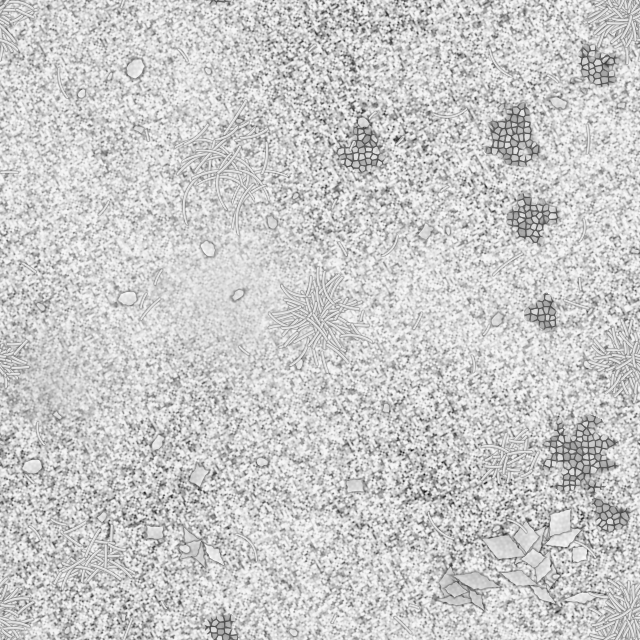
Give the GLSL for this texture map, as a WebGL 2 fragment shader.

```glsl
#version 300 es
precision highp float;
// Pale grey forest soil: fine skewed grain whose contrast drifts in broad patches,
// overlaid with gravel beds (cellular noise), tangles of twigs (bent capsules),
// leaf litter and loose stones. Scattered parts wrap around the canvas edges.
uniform vec2 u_resolution;
out vec4 fragColor;

float hash(vec2 p) {
  vec3 q = fract(p.xyx * 0.1031);
  q += dot(q, q.yzx + 33.33);
  return fract((q.x + q.y) * q.z);
}

vec4 random4(float seed) {
  return vec4(hash(vec2(seed, 1.7)), hash(vec2(seed, 23.1)),
              hash(vec2(seed, 57.9)), hash(vec2(seed, 91.3)));
}

float noise(vec2 p) {
  vec2 i = floor(p), f = fract(p);
  f = f * f * (3.0 - 2.0 * f);
  return mix(mix(hash(i), hash(i + vec2(1, 0)), f.x),
             mix(hash(i + vec2(0, 1)), hash(i + vec2(1, 1)), f.x), f.y);
}

float fbm(vec2 p) {
  return 0.5 * noise(p) + 0.3 * noise(p * 2.1 + 7.3) + 0.2 * noise(p * 4.7 + 3.1);
}

vec2 turn(vec2 p, float angle) {
  float c = cos(angle), s = sin(angle);
  return vec2(c * p.x + s * p.y, c * p.y - s * p.x);
}

vec2 wrapped(vec2 d) { return fract(d + 0.5) - 0.5; }

float cover(float d, float soft) { return 1.0 - smoothstep(-soft, soft, d); }

// Bent capsule with a pale body and a dark contact shadow.
void twig(inout float tone, vec2 q, float halfLength, float width, float bend) {
  q.y += bend * q.x * q.x;
  float d = length(vec2(max(abs(q.x) - halfLength, 0.0), q.y)) - width;
  if (d > 0.006) return;
  tone = mix(tone, 0.48, 0.65 * cover(d - 0.0012, 0.0016));
  tone = mix(tone, 0.88 + 0.06 * q.y / width, cover(d, 0.0009));
}

// Pebble (squareness 0), chip (1) or leaf shard (-1) with a shaded rim.
void stone(inout float tone, vec2 q, vec2 size, float squareness, float shade) {
  vec2 a = abs(q / size);
  float shape = squareness < 0.0 ? a.x + a.y : mix(length(a), max(a.x, a.y), squareness);
  float d = (shape - 1.0) * min(size.x, size.y) + 0.003 * (noise(q * 190.0 + 50.0) - 0.5);
  if (d > 0.01) return;
  tone *= 1.0 - 0.42 * cover(d - 0.001, 0.0028);
  float surface = shade + 0.05 * q.y / size.y + 0.1 * (noise(q * 260.0 + 80.0) - 0.5);
  tone = mix(tone, surface, cover(d + 0.001, 0.0012));
}

float soil(vec2 p) {
  float patches = fbm(p * 4.0 + 11.0);
  float smoothed = exp(-70.0 * dot(p - vec2(0.36, 0.54), p - vec2(0.36, 0.54)))
                 + exp(-130.0 * dot(p - vec2(0.08, 0.4), p - vec2(0.08, 0.4)));
  float grain = 0.95 * noise(turn(p, 0.5) * 330.0) + 0.55 * noise(turn(p, 1.1) * 205.0) - 0.75;
  float contrast = 4.1 + 2.4 * (patches - 0.5) + 0.6 * p.x;
  float g = grain * contrast * (1.0 - 0.55 * min(smoothed, 1.0));
  g += 1.5 * (0.5 - patches) + 0.7 * (fbm(p * 24.0) - 0.5) + 0.1;
  return 0.815 + 0.11 * g - 0.02 * g * g;
}

void gravel(inout float tone, vec2 p) {
  vec3 beds[8] = vec3[](vec3(0.805, 0.79, 0.055), vec3(0.83, 0.655, 0.05),
    vec3(0.85, 0.51, 0.032), vec3(0.905, 0.29, 0.065), vec3(0.95, 0.19, 0.038),
    vec3(0.345, 0.015, 0.03), vec3(0.93, 0.89, 0.045), vec3(0.57, 0.76, 0.045));
  float bed = 0.0;
  for (int i = 0; i < 8; i++)
    bed = max(bed, 1.0 - length(wrapped(p - beds[i].xy)) / beds[i].z);
  if (bed <= 0.0) return;
  vec2 g = p * 100.0, cell = floor(g), nearestCell = cell;
  float nearest = 9.0, second = 9.0;
  for (int k = 0; k < 9; k++) {
    vec2 c = cell + vec2(k % 3 - 1, k / 3 - 1);
    float d = length(c + 0.15 + 0.7 * vec2(hash(c), hash(c + 40.0)) - g);
    if (d < nearest) { second = nearest; nearest = d; nearestCell = c; }
    else second = min(second, d);
  }
  float body = smoothstep(0.05, 0.35, second - nearest);
  float pebble = mix(0.36, 0.62 + 0.3 * hash(nearestCell + 9.0), body) - 0.15 * nearest * nearest;
  float mask = smoothstep(0.28, 0.5, bed + 0.75 * (noise(p * 55.0) - 0.35));
  tone = mix(tone, pebble, 0.9 * mask);
}

// Each tangle is centre, radius and how far its twigs point outward.
void tangles(inout float tone, vec2 p) {
  vec4 tangle[7] = vec4[](vec4(0.495, 0.5, 0.082, 1), vec4(0.345, 0.745, 0.09, 0),
    vec4(0.985, 0.975, 0.068, 1), vec4(0.985, 0.04, 0.065, 1), vec4(0.985, 0.44, 0.06, 1),
    vec4(0.14, 0.13, 0.06, 0), vec4(0.8, 0.28, 0.045, 0));
  for (int t = 0; t < 7; t++) {
    vec4 c = tangle[t];
    vec2 d = wrapped(p - c.xy);
    if (length(d) > c.z * 1.6) continue;
    int count = int(mix(24.0, 78.0, c.w));
    for (int i = 0; i < count; i++) {
      vec4 r = random4(float(i + 100 * t) + 0.5);
      float angle = 6.2832 * r.x;
      vec2 offset = c.z * (0.1 + 0.75 * r.y) * vec2(cos(angle), sin(angle));
      float heading = mix(0.5 + 2.6 * (r.z - 0.5), angle + 1.3 * (r.z - 0.5), c.w);
      float halfLength = c.z * mix(0.18 + 0.34 * r.w, 0.12 + 0.2 * r.w, c.w);
      twig(tone, turn(d - offset, heading), halfLength, 0.0017, 24.0 * (r.w - 0.5));
    }
  }
}

void litter(inout float tone, vec2 p) {
  // Overlapping leaf shards at the lower right, and a small pair further left.
  for (int i = 0; i < 24; i++) {
    vec4 r = random4(float(i) + 900.0);
    vec2 at = i < 21 ? vec2(0.7 + 0.23 * r.x, 0.06 + 0.11 * r.y * (0.4 + r.x))
                     : vec2(0.285 + 0.05 * r.x, 0.13 + 0.03 * r.y);
    stone(tone, turn(wrapped(p - at), 6.28 * r.z), vec2(0.018 + 0.022 * r.w, 0.009 + 0.012 * r.y),
          -1.0, 0.78 + 0.14 * r.x);
  }
  // Loose stones and chips, stray twigs and dark specks.
  for (int i = 0; i < 44; i++) {
    vec4 r = random4(float(i) + 1300.0), s = random4(float(i) + 1700.0);
    vec2 q = turn(wrapped(p - r.xy), 6.28 * r.z);
    float size = 0.004 + 0.009 * r.w * r.w;
    stone(tone, q, size * vec2(1.3, 0.7 + 0.4 * s.x), step(0.7, s.y), 0.84 + 0.08 * s.z);
    vec2 e = turn(wrapped(p - s.xy), 6.28 * s.z);
    twig(tone, e, 0.006 + 0.024 * s.w * s.w, 0.0014, 30.0 * (r.w - 0.5));
    float speck = length(wrapped(p - s.zx) * vec2(1.0, 0.7 + r.x)) - 0.001 - 0.004 * r.y;
    tone *= 1.0 - 0.35 * cover(speck, 0.003);
  }
}

void main() {
  vec2 p = gl_FragCoord.xy / u_resolution;
  float tone = soil(p);
  gravel(tone, p);
  litter(tone, p);
  tangles(tone, p);
  fragColor = vec4(vec3(clamp(tone, 0.0, 1.0)), 1.0);
}
```
